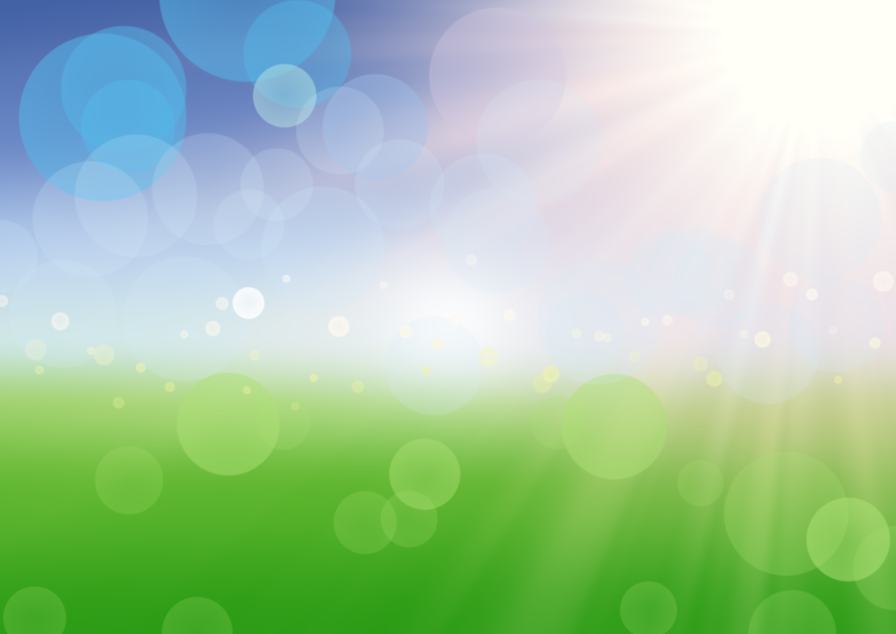
Give the GLSL for this background, as a Shadertoy shader.

```glsl
float hash(float n) { return fract(sin(n * 127.1) * 43758.5453); }

float noise(float x) {
    float f = fract(x);
    return mix(hash(floor(x)), hash(floor(x) + 1.0), f * f * (3.0 - 2.0 * f));
}

float glow(vec2 p, vec2 center, vec2 size) {
    vec2 q = (p - center) / size;
    return exp(-dot(q, q));
}

float beam(float angle, float center, float width) {
    float t = (angle - center) / width;
    return exp(-t * t);
}

// Translucent lens disc, slightly stronger toward its rim
void disc(inout vec3 color, vec2 p, vec2 center, float radius, vec3 tint, float alpha) {
    float d = length(p - center);
    float mask = 1.0 - smoothstep(radius - 0.002, radius + 0.002, d);
    color = mix(color, tint, mask * alpha * mix(0.65, 1.0, d / radius));
}

vec3 landscape(vec2 p) {
    vec3 color = mix(vec3(0.17, 0.61, 0.08), vec3(0.36, 0.71, 0.17), smoothstep(0.0, 0.26, p.y));
    color = mix(color, vec3(0.62, 0.82, 0.42), smoothstep(0.22, 0.38, p.y));
    color = mix(color, vec3(0.80, 0.90, 0.90), smoothstep(0.35, 0.47, p.y));
    color = mix(color, vec3(0.67, 0.79, 0.93), smoothstep(0.46, 0.63, p.y));
    color = mix(color, vec3(0.40, 0.52, 0.77), smoothstep(0.58, 0.80, p.y));
    return mix(color, vec3(0.23, 0.36, 0.64), smoothstep(0.76, 1.0, p.y));
}

vec3 addSunlight(vec3 color, vec2 p) {
    vec2 q = vec2(1.29, 0.95) - p;
    float dist = length(q);
    float angle = atan(q.y, q.x);

    // Warm haze on the right, over sky and field
    float sky = smoothstep(0.32, 0.50, p.y);
    float haze = smoothstep(0.45, 1.15, p.x + 0.25 * (1.0 - p.y));
    color = mix(color, vec3(0.88, 0.84, 0.91), sky * haze * 0.85);
    color = mix(color, vec3(0.76, 0.73, 0.48), (1.0 - sky) * smoothstep(0.65, 1.25, p.x)
        * smoothstep(0.05, 0.42, p.y) * 0.6);

    // Beams fanning out from the sun
    float rays = 0.75 * beam(angle, 0.27, 0.11) + 0.55 * beam(angle, 0.52, 0.09)
        + 0.45 * beam(angle, 1.12, 0.06) + 0.30 * beam(angle, 1.45, 0.04)
        + 0.40 * beam(angle, 1.68, 0.04) + 0.35 * beam(angle, 0.02, 0.06);
    rays += 0.30 * noise(angle * 17.0 + 3.0) * noise(angle * 41.0);
    float reach = exp(-dist * dist * 1.1);
    vec3 rayColor = mix(vec3(0.88, 0.90, 0.62), vec3(0.97, 0.88, 0.89), sky);
    color = mix(color, rayColor, clamp(rays * reach, 0.0, 0.8));

    // Pink corona and white core
    color = mix(color, vec3(0.98, 0.86, 0.84), 0.75 * exp(-dist * dist * 4.0));
    float core = exp(-dist * dist * (11.0 - 5.0 * noise(angle * 15.0)));
    return mix(color, vec3(1.0, 0.995, 0.97), min(1.0, core * 1.25));
}

void mainImage(out vec4 fragColor, in vec2 fragCoord) {
    vec2 p = fragCoord / iResolution.y;
    float width = iResolution.x / iResolution.y;
    vec3 color = addSunlight(landscape(p), p);

    // Bright haze on the horizon
    color = mix(color, vec3(0.95, 0.97, 0.97), 0.55 * glow(p, vec2(0.72, 0.49), vec2(0.42, 0.13)));
    color = mix(color, vec3(1.0), 0.80 * glow(p, vec2(0.71, 0.495), vec2(0.11, 0.09)));

    // Large sky discs
    vec3 azure = vec3(0.33, 0.72, 0.91);
    disc(color, p, vec2(0.162, 0.815), 0.132, azure, 0.55);
    disc(color, p, vec2(0.195, 0.860), 0.099, azure, 0.50);
    disc(color, p, vec2(0.202, 0.800), 0.074, azure, 0.55);
    disc(color, p, vec2(0.390, 1.010), 0.139, azure, 0.55);
    disc(color, p, vec2(0.469, 0.915), 0.085, azure, 0.45);
    disc(color, p, vec2(0.449, 0.849), 0.050, vec3(0.70, 0.88, 0.88), 0.55);
    disc(color, p, vec2(0.592, 0.800), 0.083, vec3(0.62, 0.76, 0.92), 0.40);
    disc(color, p, vec2(0.785, 0.880), 0.108, vec3(0.84, 0.79, 0.89), 0.35);

    // Large field discs
    vec3 lime = vec3(0.68, 0.88, 0.46);
    disc(color, p, vec2(0.360, 0.331), 0.081, lime, 0.50);
    disc(color, p, vec2(0.969, 0.327), 0.083, lime, 0.50);
    disc(color, p, vec2(1.240, 0.190), 0.098, lime, 0.25);
    disc(color, p, vec2(1.338, 0.149), 0.066, lime, 0.55);
    disc(color, p, vec2(0.670, 0.252), 0.056, lime, 0.45);

    // Scattered faint discs, blue above the horizon and green below
    for (float i = 0.0; i < 24.0; i++) {
        vec2 center = vec2((i + hash(i + 2.3)) / 24.0 * width, 0.42 + 0.38 * hash(i + 51.7));
        disc(color, p, center, mix(0.045, 0.10, hash(i + 9.1)), vec3(0.83, 0.92, 0.97), 0.20);
    }
    for (float i = 0.0; i < 11.0; i++) {
        vec2 center = vec2((i + hash(i + 31.4)) / 11.0 * width, 0.36 * hash(i + 77.2));
        disc(color, p, center, mix(0.035, 0.075, hash(i + 18.6)), lime, 0.22);
    }

    // Small sparkles along the horizon
    for (float i = 0.0; i < 46.0; i++) {
        float height = 0.47 + 0.13 * (hash(i + 5.9) + hash(i + 63.8) - 1.0);
        vec2 center = vec2((i + hash(i + 14.2)) / 46.0 * width, height);
        float size = mix(0.006, 0.017, pow(hash(i + 40.5), 2.0));
        vec3 tint = mix(vec3(0.92, 0.95, 0.62), vec3(1.0, 0.98, 0.95), smoothstep(0.38, 0.50, height));
        disc(color, p, center, size, tint, mix(0.3, 0.85, hash(i + 88.3)));
    }
    disc(color, p, vec2(0.392, 0.522), 0.025, vec3(1.0), 0.85);

    fragColor = vec4(color, 1.0);
}
```
